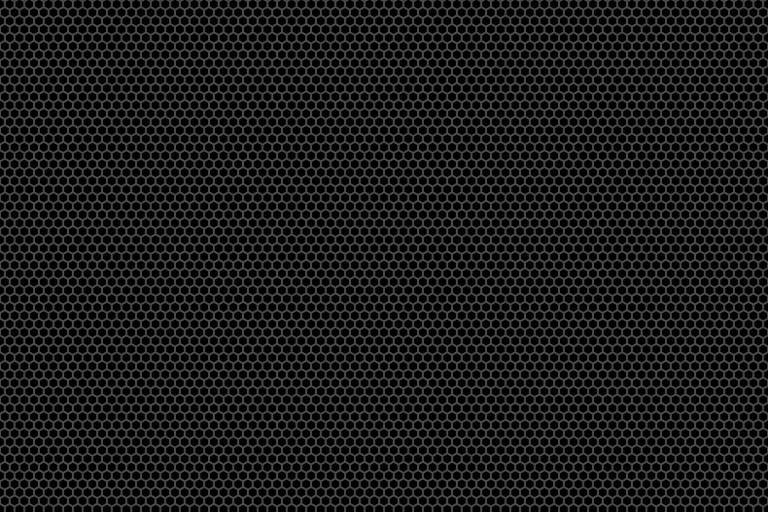
Reproduce this pattern procedurally as a WebGL 1 fragment shader.

```glsl
precision highp float;
// Fine black mesh of pointy-top hexagonal holes between thin grey walls.
// Each pixel finds its nearest hexagon centre on two interleaved grids, and
// the distance to that hexagon's border gives a smooth-edged wall.

uniform vec2 u_resolution;

#define COLUMNS 79.0        // hexagons across the canvas width
#define ROW_PITCH 0.8660254 // row spacing for cells one unit wide
#define WALL_WIDTH 0.20     // full wall width, in cell widths
#define WALL_TONE 0.295     // grey of the walls
#define HOLE_TONE 0.008     // near-black of the holes
#define TONE_VARIATION 0.06 // relative unevenness between cells

// Offset from the nearest hexagon centre (xy) and that centre (zw).
vec4 hexCell(vec2 p) {
  vec2 period = vec2(1.0, 2.0 * ROW_PITCH);
  vec2 evenOffset = mod(p, period) - 0.5 * period;
  vec2 oddOffset = mod(p + 0.5 * period, period) - 0.5 * period;
  vec2 offset = dot(evenOffset, evenOffset) < dot(oddOffset, oddOffset)
    ? evenOffset : oddOffset;
  return vec4(offset, p - offset);
}

// Distance from a point inside a unit-wide hexagon to its border.
float borderDistance(vec2 offset) {
  vec2 q = abs(offset);
  return 0.5 - max(q.x, dot(q, vec2(0.5, ROW_PITCH)));
}

// Gentle layered unevenness in the range -1 to 1.
float cellVariation(vec2 centre) {
  return 0.6 * sin(centre.x * 2.05 + 0.4 * sin(centre.y * 0.7))
       + 0.4 * sin(centre.y * 1.31 - centre.x * 0.83);
}

void main() {
  // Cell units, anchored to the top edge so the first row is complete.
  float pixel = COLUMNS / u_resolution.x;
  vec2 p = vec2(gl_FragCoord.x, gl_FragCoord.y - u_resolution.y) * pixel;
  p.y += 0.5 * ROW_PITCH;

  vec4 cell = hexCell(p);
  float edge = borderDistance(cell.xy);

  // Pixel-wide coverage of the wall
  float wall = clamp((0.5 * WALL_WIDTH - edge) / pixel + 0.5, 0.0, 1.0);
  float tone = WALL_TONE * (1.0 + TONE_VARIATION * cellVariation(cell.zw));

  gl_FragColor = vec4(vec3(mix(HOLE_TONE, tone, wall)), 1.0);
}
```
